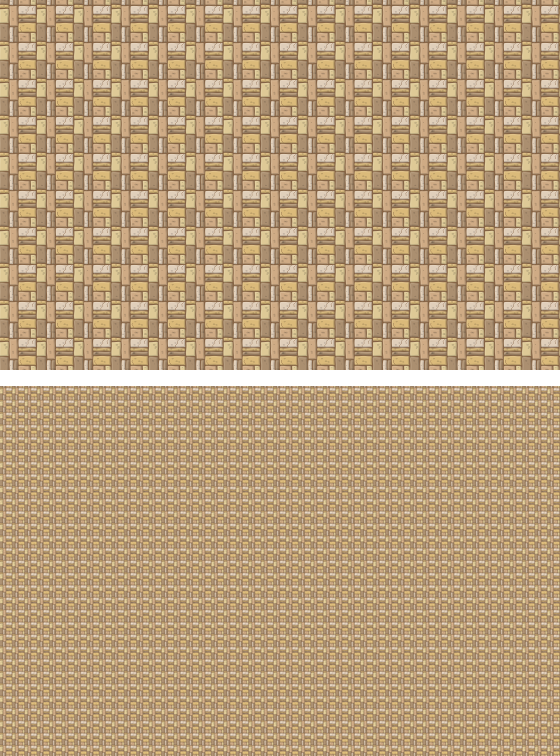
Top, the tile; bottom, the same tile 3 across and 3 down.
Reproduce this texture procedurally as a Shadertoy shader.

```glsl
const vec2 REPEATS = vec2(15.0, 10.0);
const vec2 ORIGIN = vec2(0.485, 0.15);   // top left of the wide column
const float HALF_JOINT = 0.014;
const float CORNER = 0.025;
const float WOBBLE = 0.004;
const float TILT = 0.035;
const float BEVEL = 0.032;
const float CRACK_WIDTH = 0.008;
const int PITS = 3;
const float TAU = 6.2831853;

const vec3 MORTAR = vec3(0.52, 0.39, 0.27);
const vec3 TAUPE = vec3(0.67, 0.56, 0.44);
const vec3 TAN = vec3(0.81, 0.67, 0.52);
const vec3 OCHRE = vec3(0.86, 0.73, 0.48);
const vec3 CREAM = vec3(0.87, 0.79, 0.59);
const vec3 IVORY = vec3(0.88, 0.81, 0.73);

float hash(float n) { return fract(sin(n * 127.1) * 43758.5453); }

float coverage(float d, float pixel) { return clamp(0.5 - d / pixel, 0.0, 1.0); }

float roundedBox(vec2 q, vec2 halfSize) {
    vec2 e = abs(q) - halfSize + CORNER;
    return length(max(e, 0.0)) + min(max(e.x, e.y), 0.0) - CORNER;
}

// Paints one stone into its cell; box holds left, top, right, bottom.
void stone(inout vec3 color, vec2 p, float pixel, vec4 box, vec3 base, float id) {
    vec2 halfSize = 0.5 * (box.zw - box.xy) - HALF_JOINT;
    vec2 q = p - 0.5 * (box.xy + box.zw);
    q -= round(q);
    q.x += (hash(id) - 0.5) * TILT * q.y;
    q += WOBBLE * sin(TAU * (3.0 * p.yx + hash(id + 0.5)));
    float mask = coverage(roundedBox(q, halfSize), pixel);

    // Light on the upper left edges, shade on the lower right ones
    vec2 lit = q + halfSize;
    vec2 dark = halfSize - q;
    float light = coverage(min(lit.x, lit.y) - BEVEL, pixel);
    float shade = coverage(min(dark.x, dark.y) - BEVEL, pixel);
    vec3 face = mix(base, vec3(1.0, 0.95, 0.85), 0.16 * light);
    face *= 1.0 - 0.15 * shade;

    // Worn pits
    for (int i = 0; i < PITS; i++) {
        float seed = id * 7.3 + float(i) * 2.7;
        vec2 center = (vec2(hash(seed), hash(seed + 1.1)) - 0.5) * 1.3 * halfSize;
        float radius = mix(0.012, 0.035, hash(seed + 2.3));
        float pit = length((q - center) * vec2(1.0, 1.35)) - radius;
        face *= 1.0 - 0.13 * coverage(pit, pixel);
    }
    color = mix(color, face, mask);
}

// A jagged downward crack from start, over the given height
void crack(inout vec3 color, vec2 p, float pixel, vec2 start, float height, float lean) {
    vec2 q = p - start;
    float zigzag = abs(fract(q.y * 9.0) - 0.5) * 0.06;
    float d = abs(q.x - lean * q.y - zigzag) - CRACK_WIDTH;
    d = max(d, abs(q.y - 0.5 * height) - 0.5 * height);
    color = mix(color, MORTAR, 0.55 * coverage(d, pixel));
}

void mainImage(out vec4 fragColor, in vec2 fragCoord) {
    vec2 uv = fragCoord / iResolution.xy;
    vec2 p = fract(vec2(uv.x, 1.0 - uv.y) * REPEATS - ORIGIN);
    float pixel = REPEATS.y / iResolution.y;
    vec3 color = MORTAR;

    // Wide column
    stone(color, p, pixel, vec4(0.00, 0.00, 0.49, 0.25), IVORY, 1.0);
    stone(color, p, pixel, vec4(0.00, 0.25, 0.49, 0.345), OCHRE, 2.0);
    stone(color, p, pixel, vec4(0.00, 0.345, 0.49, 0.46), TAUPE, 3.0);
    stone(color, p, pixel, vec4(0.00, 0.46, 0.49, 0.73), OCHRE, 4.0);
    stone(color, p, pixel, vec4(0.00, 0.73, 0.325, 1.00), TAN, 5.0);
    stone(color, p, pixel, vec4(0.325, 0.73, 0.49, 1.00), CREAM, 6.0);

    // Middle column
    stone(color, p, pixel, vec4(0.49, -0.03, 0.76, 0.08), OCHRE, 7.0);
    stone(color, p, pixel, vec4(0.49, 0.08, 0.76, 0.49), CREAM, 8.0);
    stone(color, p, pixel, vec4(0.49, 0.49, 0.76, 0.97), TAUPE, 9.0);

    // Narrow column
    stone(color, p, pixel, vec4(0.76, 0.00, 1.00, 0.57), TAN, 10.0);
    stone(color, p, pixel, vec4(0.76, 0.57, 0.885, 1.00), IVORY, 11.0);
    stone(color, p, pixel, vec4(0.885, 0.57, 1.00, 1.00), TAUPE, 12.0);

    crack(color, p, pixel, vec2(0.29, 0.02), 0.21, -0.45);
    crack(color, p, pixel, vec2(0.40, 0.02), 0.12, -0.30);
    crack(color, p, pixel, vec2(0.03, 0.58), 0.13, 0.35);

    fragColor = vec4(color, 1.0);
}
```
